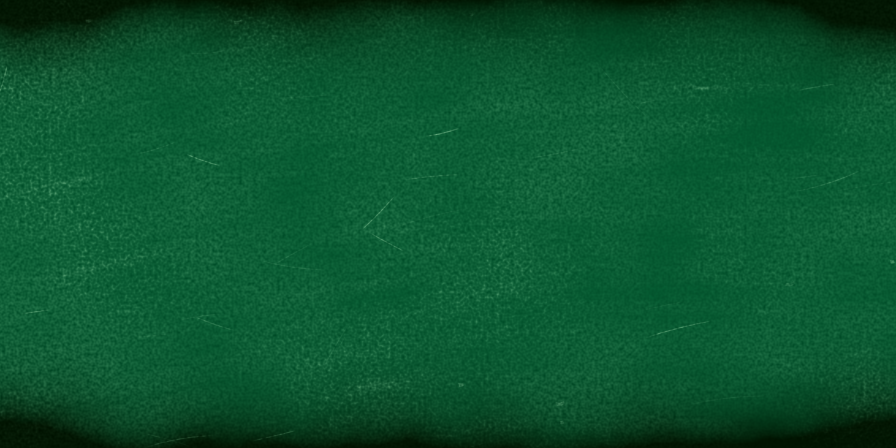
Write a WebGL 1 fragment shader that draws this texture.

```glsl
precision highp float;
// A worn green chalkboard: a dark-edged board under smudged chalk dust,
// built from layered gradient noise, slanted eraser streaks and fine grain,
// with looped thin scratches and small chalk chips on top.

uniform vec2 u_resolution;

const vec3 DEEP_GREEN = vec3(0.0, 0.075, 0.0);
const vec3 BOARD_GREEN = vec3(0.012, 0.340, 0.183);
const vec3 CHALK = vec3(0.56, 0.80, 0.62);
const float EDGE_FADE = 0.068;    // depth of the dark top and bottom
const float CORNER_FADE = 0.055;  // extra depth towards the sides
const float SLANT = 0.15;         // wiping direction, radians
const float DUST = 0.14;          // mean chalk cover of a full smudge
const float GRAIN = 0.34;         // speckle contrast
const float GRAIN_SCALE = 165.0;  // speckles per board height
const float SCRATCH_WIDTH = 0.0011;
const int SCRATCHES = 34;
const int CHIPS = 9;

float hash(vec2 p) {
  vec3 q = fract(vec3(p.xyx) * 0.1031);
  q += dot(q, q.yzx + 33.33);
  return fract((q.x + q.y) * q.z);
}

float corner(vec2 cell, vec2 offset) {
  float angle = 6.2832 * hash(cell);
  return dot(vec2(cos(angle), sin(angle)), offset);
}

float gradientNoise(vec2 p) {
  vec2 i = floor(p), f = fract(p);
  vec2 s = f * f * f * (f * (f * 6.0 - 15.0) + 10.0);
  vec2 e = vec2(1.0, 0.0);
  float low = mix(corner(i, f), corner(i + e, f - e), s.x);
  float high = mix(corner(i + e.yx, f - e.yx), corner(i + 1.0, f - 1.0), s.x);
  return 1.4 * mix(low, high, s.y);
}

float fbm(vec2 p) {
  float sum = 0.0, weight = 0.55;
  for (int i = 0; i < 5; i++) {
    sum += weight * gradientNoise(p);
    p = mat2(1.6, 1.2, -1.2, 1.6) * p + 17.3;
    weight *= 0.55;
  }
  return sum;
}

vec2 turn(vec2 p, float angle) {
  float c = cos(angle), s = sin(angle);
  return vec2(c * p.x + s * p.y, c * p.y - s * p.x);
}

// Slightly bowed stroke along x, fading at its ends
float stroke(vec2 p, float halfLength, float halfWidth, float bow, float pixel) {
  float along = p.x / halfLength;
  float across = abs(p.y - bow * halfLength * (along * along - 0.5));
  float line = 1.0 - smoothstep(halfWidth - 0.6 * pixel, halfWidth + 0.7 * pixel, across);
  return line * (1.0 - smoothstep(0.55, 1.0, abs(along)));
}

float scratches(vec2 p, vec2 size, float pixel) {
  float cover = 0.0;
  for (int i = 0; i < SCRATCHES; i++) {
    float id = float(i) + 3.0;
    vec2 center = size * vec2(hash(vec2(id, 11.0)), hash(vec2(id, 23.0)));
    float kind = hash(vec2(id, 37.0));
    float spread = hash(vec2(id, 41.0)) - 0.5;
    float angle = SLANT + spread * (kind > 0.72 ? 2.4 : 0.22);
    float span = mix(0.02, 0.10, hash(vec2(id, 53.0)));
    float strength = mix(0.08, 0.50, pow(hash(vec2(id, 67.0)), 3.0));
    float bow = 0.16 * (hash(vec2(id, 71.0)) - 0.5);
    cover = max(cover, strength * stroke(turn(p - center, angle), span, SCRATCH_WIDTH, bow, pixel));
  }
  return cover;
}

float chips(vec2 p, vec2 size, float pixel) {
  float cover = 0.0;
  for (int i = 0; i < CHIPS; i++) {
    float id = float(i) + 101.0;
    vec2 center = size * vec2(hash(vec2(id, 5.0)), hash(vec2(id, 19.0)));
    float span = mix(0.005, 0.014, hash(vec2(id, 29.0)));
    float strength = mix(0.15, 0.42, hash(vec2(id, 31.0)));
    cover = max(cover, strength * stroke(turn(p - center, SLANT), span, 0.0035, 0.3, pixel));
  }
  return cover;
}

void main() {
  float pixel = 1.0 / u_resolution.y;
  vec2 p = gl_FragCoord.xy * pixel;
  vec2 size = vec2(u_resolution.x * pixel, 1.0);
  float u = p.x / size.x;

  // Dark top and bottom, deeper in the corners
  float cloud = fbm(p * 3.1 + 4.7);
  float side = smoothstep(0.65, 1.0, abs(2.0 * u - 1.0));
  float depth = min(p.y, 1.0 - p.y) - CORNER_FADE * side + 0.045 * cloud;
  float light = 1.0 - exp(-max(depth, 0.0) / EDGE_FADE);

  // Chalk smudges and long wiping streaks
  vec2 wiped = turn(p, SLANT + 0.04 * sin(2.3 * p.x));
  float streak = fbm(wiped * vec2(2.2, 26.0) + 9.1);
  float patches = smoothstep(-0.15, 0.45, fbm(p * 2.3 + 31.0));
  float smudge = 0.48 + 0.55 * fbm(p * 3.7 + 13.0) + 0.3 * streak
    + 0.20 * (1.0 - smoothstep(0.0, 0.30, u)) - 0.14 * smoothstep(0.62, 0.8, u) * (1.0 - side);
  smudge = clamp(smudge, 0.06, 1.25);
  float swipe = 0.16 * patches * smoothstep(0.30, 0.75, streak);

  // Speckled dust caught by the rough surface
  float grain = 0.65 * gradientNoise(p * GRAIN_SCALE) + 0.5 * gradientNoise(p * GRAIN_SCALE * 0.57 + 7.0);
  float flecks = 0.55 * pow(max(grain, 0.0), 2.0);
  float dust = smudge * (DUST + GRAIN * grain * 0.7 + flecks * patches) + swipe * (0.7 + grain);
  float marks = scratches(p, size, pixel) + chips(p, size, pixel);
  marks *= clamp(0.8 + 0.9 * grain, 0.2, 1.3);

  vec3 board = mix(DEEP_GREEN, BOARD_GREEN, light) * (1.0 + 0.08 * grain);
  float chalk = clamp((dust + marks) * mix(0.22, 1.0, light), -0.10, 0.8);
  gl_FragColor = vec4(clamp(mix(board, CHALK, chalk), 0.0, 1.0), 1.0);
}
```
